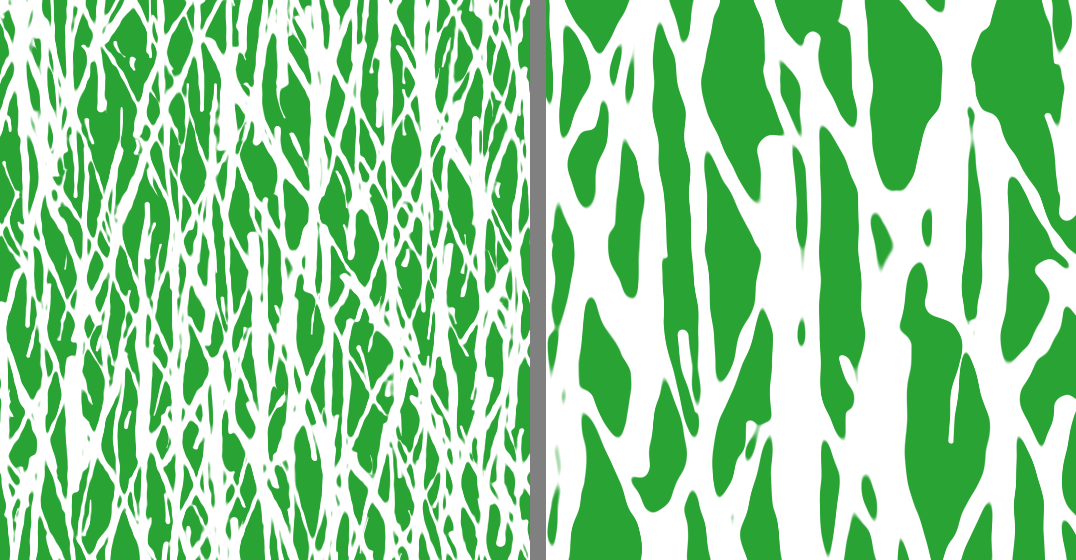
Left, the full canvas; right, a detail of the centre.
This pattern is drawn by a Shadertoy shader. Its source:

```glsl
// Thicket of white tapered stems and twigs crossing over green, leaving leaf-shaped gaps.
// Each family of strokes lives on its own sheared grid, one random stroke per cell;
// all strokes are blended with a smooth minimum and roughened by value noise.

#define GREEN vec3(0.16, 0.64, 0.20)
#define WHITE vec3(1.0)
#define WEB 0.007          // rounding where strokes meet
#define WOBBLE 0.013       // slow sideways sway of all strokes
#define ROUGHNESS 0.0036   // fine unevenness of the edges
#define THICKNESS 1.0      // scale of all stroke widths
#define BACK_LEAN -0.46    // sideways run per height, falling twigs
#define FORE_LEAN 0.34     // sideways run per height, rising twigs

// Integer hash: three random values in 0..1 per lattice point
vec3 hash3(vec3 cell) {
    uvec3 v = uvec3(ivec3(cell)) * 1664525u + 1013904223u;
    v.x += v.y * v.z; v.y += v.z * v.x; v.z += v.x * v.y;
    v ^= v >> 16u;
    v.x += v.y * v.z; v.y += v.z * v.x; v.z += v.x * v.y;
    return vec3(v >> 8u) / 16777216.0;
}

float valueNoise(vec2 p, float seed) {
    vec2 i = floor(p), f = fract(p);
    f = f * f * (3.0 - 2.0 * f);
    float a = hash3(vec3(i, seed)).x;
    float b = hash3(vec3(i + vec2(1, 0), seed)).x;
    float c = hash3(vec3(i + vec2(0, 1), seed)).x;
    float d = hash3(vec3(i + vec2(1, 1), seed)).x;
    return mix(mix(a, b, f.x), mix(c, d, f.x), f.y);
}

float smoothMin(float a, float b, float k) {
    float h = max(k - abs(a - b), 0.0) / k;
    return min(a, b) - 0.25 * h * h * k;
}

// Distance to one family of tapered, slightly bent strokes.
// halfLength and halfWidth hold the smallest and largest value.
float strokes(vec2 p, float seed, vec2 cellSize, float lean, float leanSpread,
              float bend, vec2 halfLength, vec2 halfWidth) {
    vec2 q = vec2(p.x - lean * p.y, p.y);
    vec2 home = floor(q / cellSize);
    float dist = 1.0;
    for (int j = -1; j <= 1; j++)
    for (int i = -1; i <= 1; i++) {
        vec2 id = home + vec2(i, j);
        vec3 place = hash3(vec3(id, seed));
        vec3 form = hash3(vec3(id, seed + 50.0));
        vec2 centre = (id + vec2(mix(0.12, 0.88, place.x), place.y)) * cellSize;
        vec2 r = q - centre;
        float len = mix(halfLength.x, halfLength.y, place.z);
        float tilt = (form.x * 2.0 - 1.0) * leanSpread;
        float t = clamp(r.y / len, -1.0, 1.0);
        r.x -= tilt * t * len + bend * (form.z * 2.0 - 1.0) * t * t;
        // Undo the stretch caused by the shear
        r.x *= inversesqrt(1.0 + (lean + tilt) * (lean + tilt));
        float taper = mix(1.0, 0.4, 0.5 + 0.5 * t * sign(form.x - 0.5));
        float radius = mix(halfWidth.x, halfWidth.y, form.y) * taper * THICKNESS;
        float d = length(vec2(r.x, max(abs(r.y) - len, 0.0))) - radius;
        dist = smoothMin(dist, d, WEB);
    }
    return dist;
}

void mainImage(out vec4 fragColor, in vec2 fragCoord) {
    vec2 uv = fragCoord / iResolution.y;
    float pixel = 1.0 / iResolution.y;

    // Natural sway
    vec2 p = uv;
    p.x += (valueNoise(uv * vec2(24.0, 13.0), 7.0) - 0.5) * WOBBLE;

    // Upright stems, two leaning sets of twigs, short stubs
    float stems = strokes(p, 11.0, vec2(0.055, 0.40), 0.0, 0.07,
                          0.010, vec2(0.20, 0.34), vec2(0.0050, 0.0115));
    float falling = strokes(p, 23.0, vec2(0.075, 0.30), BACK_LEAN, 0.17,
                            0.014, vec2(0.12, 0.24), vec2(0.0040, 0.0085));
    float rising = strokes(p, 37.0, vec2(0.080, 0.30), FORE_LEAN, 0.17,
                           0.014, vec2(0.12, 0.24), vec2(0.0040, 0.0085));
    float stubs = strokes(p, 41.0, vec2(0.070, 0.10), -0.1, 0.45,
                          0.004, vec2(0.008, 0.035), vec2(0.0012, 0.0045));

    float dist = smoothMin(smoothMin(stems, falling, WEB), smoothMin(rising, stubs, WEB), WEB);
    dist += (valueNoise(uv * vec2(120.0, 60.0), 3.0) - 0.5) * ROUGHNESS;

    float gap = smoothstep(-0.7 * pixel, 0.7 * pixel, dist);
    fragColor = vec4(mix(WHITE, GREEN, gap), 1.0);
}
```
